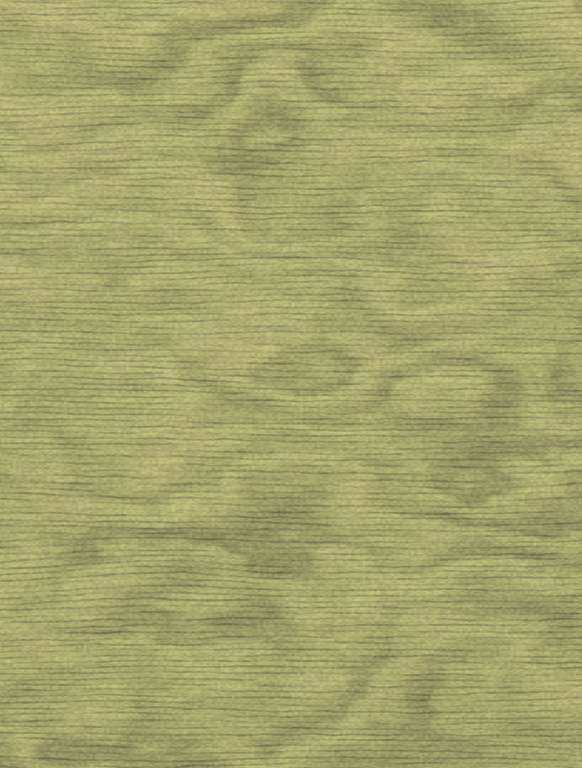
Give the GLSL for this texture, as a WebGL 1 fragment shader.

```glsl
precision highp float;
// Olive moire silk: fine horizontal ribs crossed by soft watermark bands.
// The bands are contours of a warped height field, feathered along the weave;
// ribs wander and break row by row, with fibre streaks and grain on top.

uniform vec2 u_resolution;

const vec3 SILK_TINT = vec3(1.0, 1.0, 0.66);
const float BASE_TONE = 0.699;
const float RIB_COUNT = 124.0;

float hash(vec2 p) {
  vec3 q = fract(vec3(p.xyx) * 0.1031);
  q += dot(q, q.yzx + 33.33);
  return fract((q.x + q.y) * q.z);
}

float noise(vec2 p) {
  vec2 cell = floor(p);
  vec2 f = fract(p);
  vec2 w = f * f * (3.0 - 2.0 * f);
  float low = mix(hash(cell), hash(cell + vec2(1.0, 0.0)), w.x);
  float high = mix(hash(cell + vec2(0.0, 1.0)), hash(cell + vec2(1.0)), w.x);
  return mix(low, high, w.y);
}

float fbm(vec2 p, float roughness) {
  float sum = 0.0;
  float total = 0.0;
  float gain = 1.0;
  for (int i = 0; i < 4; i++) {
    sum += gain * noise(p);
    total += gain;
    p = p * 2.03 + vec2(17.3, 9.1);
    gain *= roughness;
  }
  return sum / total;
}

// Height field whose contours are the watermark bands.
float waterField(vec2 p) {
  float swell = fbm(p * vec2(5.2, 8.0) + vec2(3.0, 21.0), 0.4);
  float feather = noise(p * vec2(9.0, 85.0) + 50.0) - 0.5;
  return p.y * 9.5 + 4.0 * swell + 0.3 * feather;
}

// Darkness of a band: firmer on one flank, fading slowly on the other.
float waterBand(float field) {
  float t = fract(field);
  return smoothstep(0.0, 0.3, t) * (1.0 - smoothstep(0.3, 0.9, t));
}

// Darkness of the grooves between ribs.
float ribGroove(vec2 p, float field) {
  float drift = 1.3 * noise(p * vec2(5.0, 12.0) + 80.0) + 0.2 * field;
  float row = p.y * RIB_COUNT + drift;
  float id = floor(row);
  float wobble = 0.26 * (noise(vec2(p.x * 34.0 + id * 0.37, id)) - 0.5)
               + 0.25 * (noise(vec2(p.x * 9.0, id + 70.0)) - 0.5);
  float dist = abs(fract(row) - 0.5 + wobble);
  float line = 1.0 - smoothstep(0.03, 0.3, dist);
  float strength = noise(vec2(p.x * 20.0 + 31.0, id + 200.0));
  float fray = noise(vec2(p.x * 85.0, id + 400.0));
  return line * (0.2 + 0.65 * smoothstep(0.1, 0.8, strength) + 0.4 * (fray - 0.3));
}

void main() {
  vec2 p = gl_FragCoord.xy / u_resolution.y;
  float field = waterField(p);

  // Watermark bands, fading in and out, over streaky mottling.
  float presence = smoothstep(0.2, 0.75, noise(p * vec2(6.0, 10.0) + 12.0));
  float tone = BASE_TONE;
  tone -= 0.1 * mix(0.4, 1.0, presence) * waterBand(field);
  tone += 0.075 * (fbm(p * vec2(7.0, 20.0) + 63.0, 0.6) - 0.5);
  tone += 0.03 * (p.y - 0.5);

  // Ribs, fibre streaks and fine grain.
  tone -= 0.122 * ribGroove(p, field);
  tone += 0.055 * (noise(p * vec2(26.0, 280.0) + 5.0) - 0.5);
  tone += 0.09 * (noise(p * vec2(270.0, 430.0) + 9.0) - 0.5);

  gl_FragColor = vec4(SILK_TINT * tone, 1.0);
}
```
